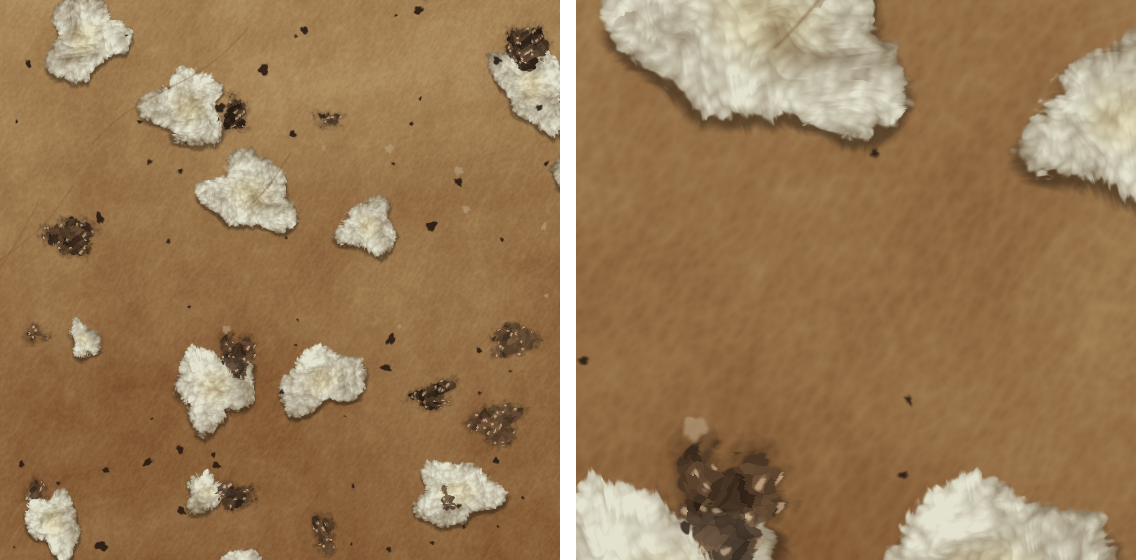
Left: the whole. Right: its middle third, enlarged.
Give the GLSL for this texture, as a Shadertoy shader.

```glsl
vec2 hash2(vec2 p) {
    vec3 q = fract(p.xyx * vec3(.1031, .1030, .0973));
    q += dot(q, q.yzx + 33.33);
    return fract((q.xx + q.yz) * q.zy);
}

mat2 rotation(float a) {
    return mat2(cos(a), sin(a), -sin(a), cos(a));
}

// Cellular noise: distance to the nearest point, and that point's random value
vec2 cells(vec2 p) {
    vec2 nearest = vec2(9., 0.);
    for (int y = -1; y <= 1; y++)
    for (int x = -1; x <= 1; x++) {
        vec2 cell = floor(p) + vec2(x, y);
        vec2 h = hash2(cell + 71.);
        float d = length(cell + h - p);
        if (d < nearest.x) nearest = vec2(d, fract(h.x * 17. + h.y * 5.));
    }
    return nearest;
}

// Layered, warped sines, roughly -0.8 to 0.8
float waves(vec2 p) {
    float sum = 0., amp = .5;
    for (int i = 0; i < 5; i++) {
        p = rotation(.65) * p * 1.8 + 1.7;
        p += .8 * sin(p.yx * 1.3);
        sum += amp * sin(p.x) * sin(p.y);
        amp *= .6;
    }
    return sum;
}

// Scattered lobed blobs: signed distance, local position, random id
vec4 scatter(vec2 uv, float n, float keep, float size, float seed) {
    vec4 best = vec4(1., 0., 0., 0.);
    for (int y = -1; y <= 1; y++)
    for (int x = -1; x <= 1; x++) {
        vec2 cell = floor(uv * n) + vec2(x, y);
        vec2 h = hash2(cell + seed), g = hash2(cell + seed + 57.);
        float density = .4 + 1.2 * hash2(floor(cell / 3.) + seed + 9.).x;
        if (h.x > keep * density) continue;
        vec2 centre = (cell + .2 + .6 * hash2(cell + seed + 131.)) / n;
        vec2 q = rotation(6.283 * g.x) * (uv - centre);
        q.y *= 1. + .6 * h.y;
        float angle = atan(q.y, q.x), radius = size * (.45 + .7 * g.y);
        float lobes = 1. + .16 * sin(3. * angle + 40. * g.y) + .1 * sin(5. * angle + 30. * h.y);
        float d = length(q) - radius * lobes;
        if (d < best.x) best = vec4(d, q / radius, g.x);
    }
    return best;
}

void mainImage(out vec4 fragColor, in vec2 fragCoord) {
    vec2 uv = fragCoord / iResolution.y;
    float soft = .0016 + .5 / iResolution.y;

    // Tan hide with blotches and a slanted, fine nap
    vec2 nap = rotation(-.95) * uv;
    float grain = cells(nap * vec2(60., 130.) + waves(uv * 9.)).x - .5;
    float pores = cells(nap * vec2(120., 190.) + 7.).x - .5;
    float tone = .52 + .85 * (uv.y - .48) + .34 * waves(uv * 3.) + .18 * waves(uv * 13.);
    tone += .12 * waves(nap * vec2(22., 50.)) + .24 * grain + .22 * pores;
    vec3 color = mix(vec3(.505, .345, .2), vec3(.65, .515, .34), clamp(tone, -.3, 1.25));

    // Frayed outlines shared by tufts and crumbs
    float rough = waves(uv * 24.);
    vec2 clump = cells(uv * 62. + .6 * rough);
    vec2 strand = cells(uv * 125. + rough);
    float fine = .9 * (clump.x - .45) + .7 * (strand.x - .45);
    vec4 tuft = scatter(uv, 4., .7, .075, 12.);
    vec4 crumb = scatter(uv, 6., .55, .041, 47.);
    float angle = atan(tuft.z, tuft.y);
    float spikes = sin(angle * 31. + 4. * sin(angle * 9.));
    float tuftEdge = tuft.x + .011 * rough + .007 * fine + .0014 * spikes;
    float crumbEdge = crumb.x + .014 * rough + .014 * fine;

    // Contact shadows, falling downward
    float below = scatter(uv + vec2(-.001, .006), 4., .7, .075, 12.).x + .011 * rough;
    color *= 1. - .38 * smoothstep(.008, -.004, below);
    color *= 1. - .25 * smoothstep(.014, -.004, crumbEdge);

    // Woolly white tufts with grey-brown hollows and rims
    float relief = .76 + .42 * rough - .5 * fine + .2 * tuft.z;
    relief -= .35 * smoothstep(-.014, 0., tuftEdge) + .35 * smoothstep(.8, 1., clump.y) * smoothstep(.5, .2, clump.x);
    vec3 wool = mix(vec3(.49, .42, .32), vec3(.86, .85, .77), clamp(relief, 0., 1.08));
    wool -= vec3(0., .02, .07) * smoothstep(.6, .1, length(tuft.yz));
    color = mix(color, wool, smoothstep(soft, -soft * 1.5, tuftEdge));

    // Glassy brown crumbs: some amber and clear, some nearly black
    float clarity = smoothstep(.2, .9, crumb.w);
    float body = .55 * clump.y + .5 * strand.y + .35 * clarity - .25;
    vec3 glass = mix(vec3(.13, .09, .06), vec3(.48, .36, .25), clamp(body, 0., 1.));
    glass += vec3(.36, .34, .3) * smoothstep(.45, .15, strand.x) * step(.75, strand.y);
    color = mix(color, glass, mix(.96, .8, clarity) * smoothstep(soft, -soft * 1.5, crumbEdge));

    // Thin curved hairs
    for (int i = 0; i < 4; i++) {
        vec2 h = hash2(vec2(i, 23)), g = hash2(vec2(i, 88));
        vec2 q = rotation(-.95 - .6 * (g.x - .5)) * (uv - h);
        float reach = .05 + .14 * g.y;
        q.y += .012 * sin(q.x * 16. + 6. * g.x);
        float hair = length(vec2(max(abs(q.x) - reach, 0.), q.y)) - .0004;
        color = mix(color, vec3(.46, .29, .13), .55 * smoothstep(soft, -soft, hair));
    }

    // Dark specks in two sizes, and a few pale flakes
    float speck = scatter(uv, 14., .12, .0095, 203.).x + .004 * fine;
    float dust = scatter(uv, 25., .05, .0042, 260.).x + .002 * fine;
    color = mix(color, vec3(.15, .1, .07), .9 * smoothstep(soft, -soft, min(speck, dust)));
    float flake = scatter(uv, 9., .14, .007, 310.).x + .004 * fine;
    color = mix(color, vec3(.70, .60, .47), .7 * smoothstep(soft, -soft, flake));

    fragColor = vec4(color, 1.);
}
```
